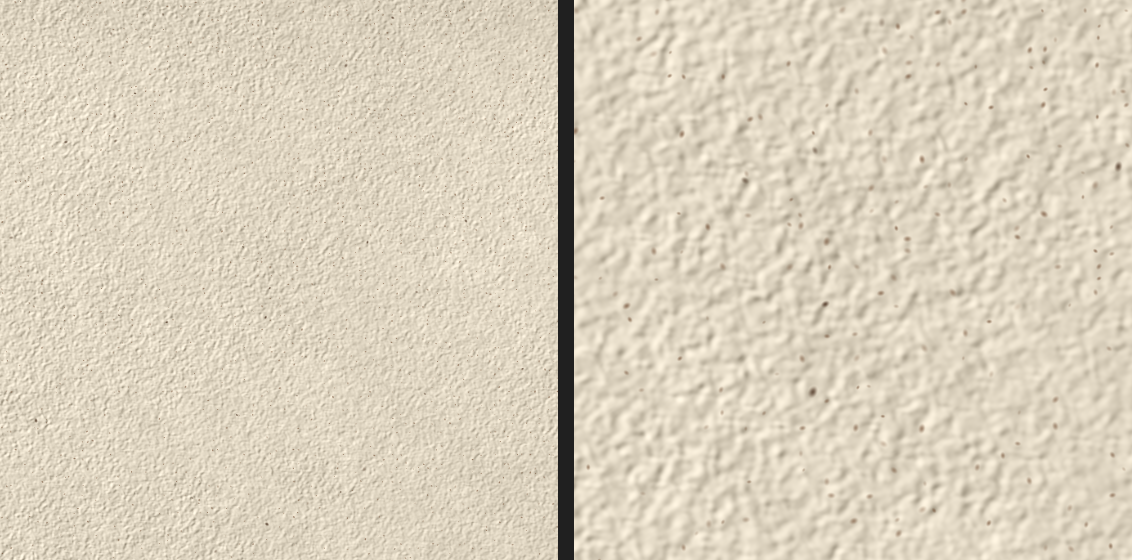
Left, the full canvas; right, a detail of the centre.
This texture is drawn by a WebGL 1 fragment shader. Its source:

```glsl
precision highp float;
// Cream, finely pebbled plaster lit from the upper left, with sparse brown specks.
// A stretched noise height field is shaded by its slope along the light direction;
// jittered grid dots add the specks, and slow noise varies relief and brightness.

uniform vec2 u_resolution;

float hash(vec2 p) {
  vec3 q = fract(p.xyx * 0.1031);
  q += dot(q, q.yzx + 33.33);
  return fract((q.x + q.y) * q.z);
}

float valueNoise(vec2 p) {
  vec2 cell = floor(p);
  vec2 f = fract(p);
  f = f * f * (3.0 - 2.0 * f);
  float low = mix(hash(cell), hash(cell + vec2(1.0, 0.0)), f.x);
  float high = mix(hash(cell + vec2(0.0, 1.0)), hash(cell + 1.0), f.x);
  return mix(low, high, f.y);
}

vec2 rotate(vec2 p, float angle) {
  float c = cos(angle), s = sin(angle);
  return vec2(c * p.x + s * p.y, c * p.y - s * p.x);
}

// Pebbled surface, its bumps drawn out along a steep rising diagonal.
float height(vec2 p) {
  vec2 warp = vec2(valueNoise(p * 110.0 + 7.0), valueNoise(p * 110.0 + 91.0)) - 0.5;
  p += warp * 0.003;
  float bumps = valueNoise(rotate(p, 1.0) * vec2(145.0, 192.0) + 200.0);
  float grains = valueNoise(rotate(p, 0.6) * vec2(245.0, 295.0) + 500.0);
  return 0.6 * bumps + 0.4 * grains;
}

// Coverage of small soft specks, one candidate per grid cell.
float specks(vec2 p, float cells, float chance, float radius) {
  vec2 cell = floor(p * cells);
  vec2 jitter = vec2(hash(cell + 13.0), hash(cell + 57.0));
  vec2 center = (cell + 0.3 + 0.4 * jitter) / cells;
  vec2 offset = rotate(p - center, 6.0 * hash(cell + 71.0)) * vec2(1.0, 1.4);
  float size = radius * (0.6 + 0.7 * hash(cell + 131.0));
  float spot = 1.0 - smoothstep(0.0, 1.7 * size, length(offset));
  return spot * step(hash(cell + 211.0), chance) * (0.3 + 0.7 * hash(cell + 307.0));
}

void main() {
  vec2 p = gl_FragCoord.xy / u_resolution.y;

  // Slope shading, stronger on the left and in uneven patches.
  vec2 towardLight = vec2(-0.82, 0.57) * 0.002;
  float slope = height(p - towardLight) - height(p + towardLight);
  float patches = valueNoise(rotate(p, 0.6) * 9.0 + 40.0);
  float strength = mix(0.28, 0.22, smoothstep(0.0, 0.9, p.x)) * (0.8 + 0.4 * patches);
  float tone = slope * strength - 0.45 * slope * slope * strength;

  // Fine grit, mottling and broad shifts of brightness, dimming toward the top edge.
  tone += 0.035 * (valueNoise(rotate(p, 0.3) * 300.0 + 800.0) - 0.5);
  tone += 0.03 * (valueNoise(rotate(p, 0.9) * 70.0 + 160.0) - 0.5);
  tone += 0.026 * (valueNoise(rotate(p, 0.9) * 30.0 + 60.0) - 0.5);
  tone += 0.03 * (valueNoise(rotate(p, 0.8) * 4.0 + 20.0) - 0.5);
  tone -= 0.034 * smoothstep(0.75, 1.05, p.y) + 0.014 * smoothstep(0.4, 0.0, p.y);
  vec3 color = vec3(0.882, 0.843, 0.766) + tone;

  // Many faint specks, denser to the upper right, and a few larger dark ones.
  float density = 0.07 + 0.12 * smoothstep(0.5, 1.8, p.x + p.y);
  vec3 brown = vec3(0.5, 0.37, 0.27);
  color = mix(color, brown, 0.75 * specks(p, 125.0, density, 0.0016));
  color = mix(color, brown * 0.7, 0.9 * specks(p + 3.0, 22.0, 0.08, 0.0025));

  gl_FragColor = vec4(clamp(color, 0.0, 1.0), 1.0);
}
```
